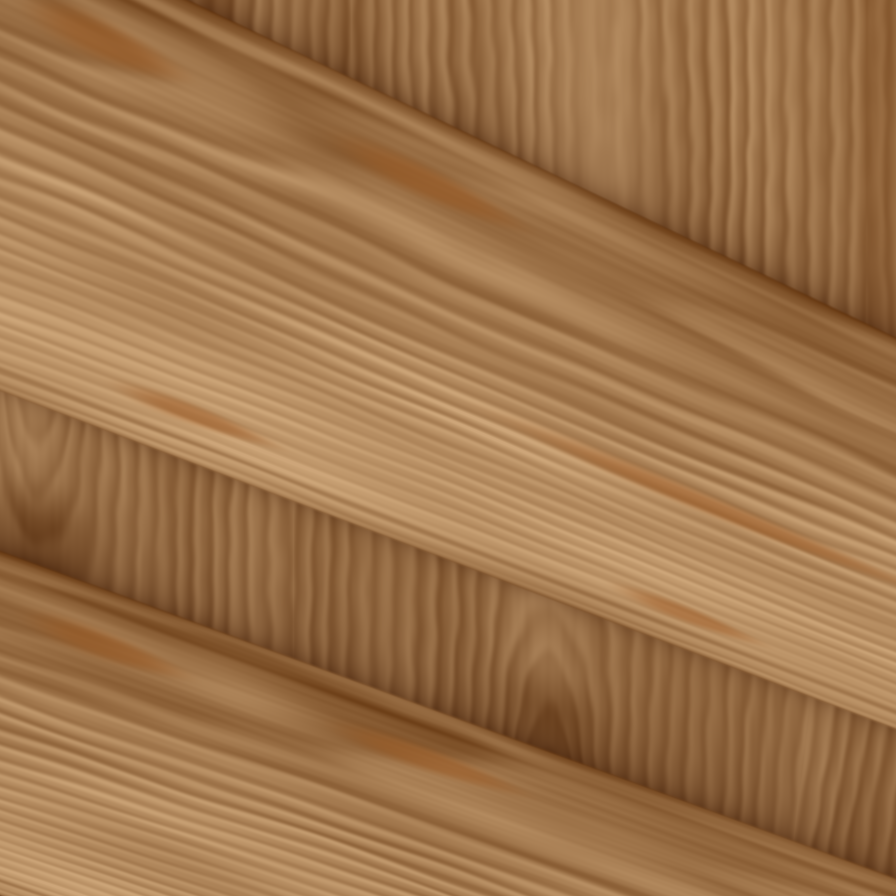
Reproduce this texture procedurally as a WebGL 2 fragment shader.

```glsl
#version 300 es
precision highp float;
// Two slanted pine boards lying over panels of upright wood grain.
// Straight edges bound each board; warped sine rings, gradient noise and
// tapered amber flecks give a tone that is ramped from dark to pale wood.

#define BOARD_RINGS 14.0
#define PANEL_RINGS 45.0
#define BOARD_GRAIN 0.18
#define PANEL_GRAIN 0.165
#define ARCH_PERIOD 0.575
#define HEART_LINE 0.18
#define EDGE_SOFT 0.0025
#define DARK_WOOD vec3(0.43, 0.25, 0.095)
#define PALE_WOOD vec3(0.785, 0.63, 0.455)
#define AMBER vec3(0.60, 0.375, 0.18)

uniform vec2 u_resolution;
out vec4 fragColor;

// Amber flecks: position along, position across, half length, half width
const vec4 FLECKS[5] = vec4[5](
    vec4(0.48, 0.165, 0.13, 0.050), vec4(0.12, 0.17, 0.11, 0.055),
    vec4(0.80, 0.62, 0.30, 0.032), vec4(0.22, 0.90, 0.11, 0.028),
    vec4(0.77, 0.92, 0.10, 0.026));

vec2 gradientAt(vec2 cell) {
    float a = 6.2832 * fract(sin(dot(cell, vec2(127.1, 311.7))) * 43758.5);
    return vec2(cos(a), sin(a));
}

float noise(vec2 p) {
    vec2 i = floor(p), f = fract(p);
    vec2 u = f * f * f * (f * (f * 6.0 - 15.0) + 10.0);
    vec2 e = vec2(1.0, 0.0);
    float low = mix(dot(gradientAt(i), f), dot(gradientAt(i + e.xy), f - e.xy), u.x);
    float high = mix(dot(gradientAt(i + e.yx), f - e.yx), dot(gradientAt(i + e.xx), f - e.xx), u.x);
    return mix(low, high, u.y);
}

float bell(float d, float width) { return exp(-d * d / (width * width)); }

float falloff(float d, float width) { return exp(-max(d, 0.0) / width); }

// Soft-crested growth ring, sharper on one side
float ring(float phase) {
    float a = 6.2832 * phase;
    return sin(a + 0.45 * sin(a));
}

vec3 wood(float tone) { return mix(DARK_WOOD, PALE_WOOD, clamp(tone, -0.1, 1.05)); }

// Height of a straight edge, measured downward
float edge(vec2 line, float x) { return line.x + line.y * x; }

// Upright grain; depth runs -0.5..0.5 down the gap, isUpper hides the arches
vec3 panel(vec2 p, float depth, float isUpper) {
    float x = p.x + 0.15 * (p.y - 0.8) * smoothstep(0.6, 1.0, p.x) * (1.0 - isUpper);
    float shifted = x - 0.04 - 0.065 * isUpper + 0.5 * ARCH_PERIOD;
    float dx = mod(shifted, ARCH_PERIOD) - 0.5 * ARCH_PERIOD;
    float direction = shifted < ARCH_PERIOD ? 1.0 : -1.0;
    float heart = bell(dx, 0.045);

    float phase = PANEL_RINGS * sqrt(dx * dx + 0.0003);
    phase += direction * 3.2 * depth * heart * (1.0 - isUpper);
    phase += 0.6 * noise(vec2(x * 9.0, p.y * 3.0)) + 0.17 * noise(p * vec2(40.0, 22.0));
    float strength = (0.9 + 0.7 * noise(vec2(x * 13.0, p.y * 2.0))) * (1.0 - 0.55 * heart);

    float tone = 0.55 + PANEL_GRAIN * strength * ring(phase);
    tone += 0.24 * noise(vec2(x * 9.0 + 5.0, p.y * 1.5)) + 0.07 * noise(p * vec2(130.0, 9.0));
    tone += heart * mix(mix(0.13, -0.28, smoothstep(-0.1, 0.25, depth)), 0.16, isUpper);
    float stain = isUpper * (bell(x - 0.98, 0.025) + bell(x - 0.24, 0.025));
    return mix(wood(tone - 0.14 * stain), AMBER * 0.85, 0.4 * stain);
}

// Lengthwise grain; v runs 0..1 from upper to lower edge
vec3 board(float x, float v, float seed) {
    float d = v - HEART_LINE;
    float heart = bell(d, 0.085);
    float bend = noise(vec2(x * 2.0 + seed, v * 3.0));
    float phase = BOARD_RINGS * sqrt(d * d + 0.0006) + 10.0 * v * v * v;
    phase += 3.0 * x * heart + 0.8 * bend + 0.2 * noise(vec2(x * 7.0, v * 16.0 + seed));
    float strength = 0.95 + 0.7 * noise(vec2(x * 3.0 - seed, v * 9.0));
    strength *= (1.0 - 0.5 * heart) * mix(1.0, 0.55, smoothstep(0.55, 0.85, v));

    float tone = mix(0.40, 0.85, smoothstep(0.0, 0.9, v));
    tone += BOARD_GRAIN * strength * ring(phase) + 0.10 * bell(v - 0.925, 0.02);
    tone += 0.20 * noise(vec2(x * 2.5, v * 9.0 + seed)) + 0.09 * noise(vec2(x * 4.0, v * 70.0));
    tone += 0.18 * heart * (bell(x - 0.27, 0.08) + 0.7 * bell(x - 0.68, 0.1));

    // Rounded rims and a narrow groove by each one
    tone -= 0.36 * falloff(v, 0.022) + 0.15 * bell(v - 0.06, 0.012);
    tone -= 0.48 * falloff(1.0 - v, 0.012) + 0.20 * bell(v - 0.955, 0.007);
    vec3 color = wood(tone);

    for (int i = 0; i < 5; i++) {
        vec4 f = FLECKS[i];
        float along = (x - f.x) / f.z;
        float across = (v - f.y + 0.02 * bend) / (f.w * (1.0 - 0.35 * along));
        float mask = 1.0 - smoothstep(0.3, 1.0, length(vec2(along, across)));
        color = mix(color, AMBER + 0.14 * (tone - 0.45), 0.85 * mask);
    }
    return color;
}

void main() {
    vec2 p = gl_FragCoord.xy / u_resolution;
    p.y = 1.0 - p.y;

    // Upper and lower edges of both boards
    vec2 tops = vec2(edge(vec2(-0.100, 0.477), p.x), edge(vec2(0.615, 0.365), p.x));
    vec2 bottoms = vec2(edge(vec2(0.436, 0.378), p.x), edge(vec2(1.0, 0.33), p.x));

    // Panels, shaded warmly where they meet the boards
    float isUpper = 1.0 - step(0.5 * (tops.x + bottoms.x), p.y);
    float depth = (p.y - bottoms.x) / (tops.y - bottoms.x) - 0.5;
    float toBoard = mix(tops.y, tops.x, isUpper) - p.y;
    float shade = 0.16 * falloff(toBoard, 0.014) + 0.17 * falloff(toBoard, 0.08);
    shade += (1.0 - isUpper) * (0.05 + 0.15 * falloff(p.y - bottoms.x, 0.012));
    vec3 color = panel(p, depth, isUpper) * (1.0 - shade * vec3(0.9, 1.15, 1.4));

    for (int i = 0; i < 2; i++) {
        float inside = min(p.y - tops[i], bottoms[i] - p.y);
        float v = (p.y - tops[i]) / (bottoms[i] - tops[i]);
        vec3 face = board(p.x, clamp(v, 0.0, 1.0), 3.7 * float(i));
        color = mix(color, face, smoothstep(-EDGE_SOFT, EDGE_SOFT, inside));
    }
    fragColor = vec4(color, 1.0);
}
```
